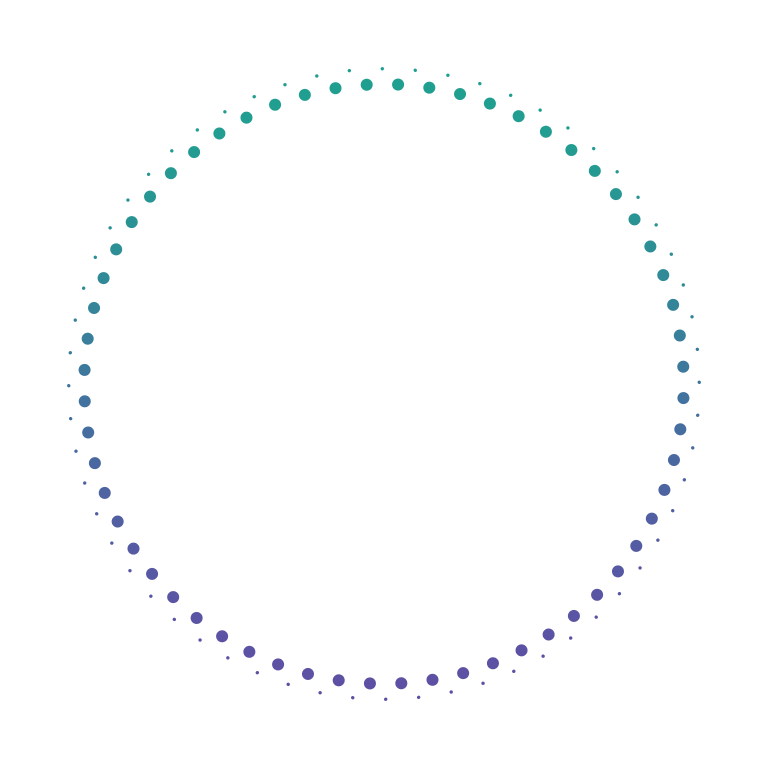
Write a WebGL 1 fragment shader that draws this background.

```glsl
precision highp float;
// Two concentric rings of dots on white: large dots inside, tiny ones outside.
// Each ring folds the angle into equal sectors, so one circle distance draws
// all of its dots; colour runs from violet at the bottom to teal at the top.

uniform vec2 u_resolution;

#define DOT_COUNT 60.0
#define TILT 0.0054
#define INNER_RING 0.3903
#define OUTER_RING 0.4105
#define LARGE_DOT 0.0078
#define SMALL_DOT 0.0022
#define TEAL vec3(0.125, 0.625, 0.565)
#define BLUE vec3(0.250, 0.460, 0.620)
#define VIOLET vec3(0.365, 0.315, 0.645)

const float TAU = 6.2831853;

// Signed distance to the nearest dot of a ring
float dotRing(vec2 p, float ringRadius, float dotRadius, float phase) {
  float sector = TAU / DOT_COUNT;
  float angle = atan(p.y, p.x) - phase;
  float local = mod(angle + 0.5 * sector, sector) - 0.5 * sector;
  vec2 folded = length(p) * vec2(cos(local), sin(local));
  return length(folded - vec2(ringRadius, 0.0)) - dotRadius;
}

// Vertical three-colour gradient across the rings
vec3 ringColor(float y) {
  float height = smoothstep(-OUTER_RING, OUTER_RING, y);
  vec3 lower = mix(VIOLET, BLUE, clamp(2.0 * height, 0.0, 1.0));
  return mix(lower, TEAL, clamp(2.0 * height - 1.0, 0.0, 1.0));
}

void main() {
  float canvas = min(u_resolution.x, u_resolution.y);
  vec2 p = (gl_FragCoord.xy - 0.5 * u_resolution) / canvas;

  // The inner ring sits half a sector away from the outer one
  float halfSector = 0.5 * TAU / DOT_COUNT;
  float large = dotRing(p, INNER_RING, LARGE_DOT, TILT + halfSector);
  float small = dotRing(p, OUTER_RING, SMALL_DOT, TILT);

  // Edge smoothing over one pixel
  float coverage = clamp(0.5 - min(large, small) * canvas, 0.0, 1.0);
  gl_FragColor = vec4(mix(vec3(1.0), ringColor(p.y), coverage), 1.0);
}
```
